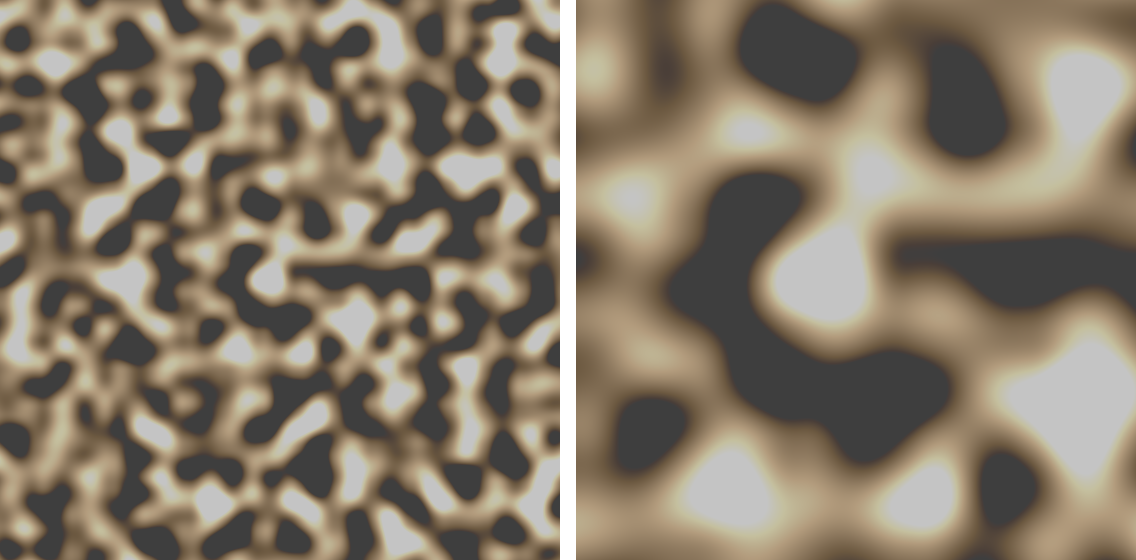
Left: the whole. Right: its middle third, enlarged.
Give the GLSL for this pattern, as a Shadertoy shader.

```glsl
const float CELLS = 15.0;      // noise cells across the canvas
const float CONTRAST = 1.28;   // gain applied to the noise
const vec2 SEED = vec2(37.0, 91.0);

// Colour ramp: rgb is the colour, w the noise level where it sits
const int STOPS = 7;
const vec4 RAMP[STOPS] = vec4[STOPS](
    vec4(0.245, 0.245, 0.245, -0.190),  // charcoal
    vec4(0.290, 0.245, 0.220, -0.165),  // dark umber
    vec4(0.420, 0.345, 0.250, -0.090),  // brown
    vec4(0.530, 0.450, 0.350,  0.000),  // khaki
    vec4(0.700, 0.610, 0.490,  0.140),  // tan
    vec4(0.770, 0.750, 0.620,  0.250),  // cream
    vec4(0.770, 0.770, 0.770,  0.340)   // pale grey
);

// Random gradient in [-1, 1] for a lattice point
vec2 latticeGradient(vec2 cell) {
    vec3 p = fract(vec3(cell.xyx + SEED.xyx) * vec3(0.1031, 0.1030, 0.0973));
    p += dot(p, p.yzx + 33.33);
    return 2.0 * fract((p.xx + p.yz) * p.zy) - 1.0;
}

float cornerValue(vec2 cell, vec2 local, vec2 corner) {
    return dot(latticeGradient(cell + corner), local - corner);
}

// Gradient noise with quintic interpolation
float gradientNoise(vec2 p) {
    vec2 cell = floor(p);
    vec2 f = fract(p);
    vec2 w = f * f * f * (f * (f * 6.0 - 15.0) + 10.0);
    float low = mix(cornerValue(cell, f, vec2(0, 0)),
                    cornerValue(cell, f, vec2(1, 0)), w.x);
    float high = mix(cornerValue(cell, f, vec2(0, 1)),
                     cornerValue(cell, f, vec2(1, 1)), w.x);
    return mix(low, high, w.y);
}

// Piecewise linear blend through the ramp, flat beyond both ends
vec3 rampColour(float level) {
    vec3 colour = RAMP[0].rgb;
    for (int i = 1; i < STOPS; i++) {
        float start = RAMP[i - 1].w;
        float blend = clamp((level - start) / (RAMP[i].w - start), 0.0, 1.0);
        colour = mix(colour, RAMP[i].rgb, blend);
    }
    return colour;
}

void mainImage(out vec4 fragColor, in vec2 fragCoord) {
    vec2 uv = fragCoord / iResolution.y;
    float level = CONTRAST * gradientNoise(uv * CELLS);
    fragColor = vec4(rampColour(level), 1.0);
}
```
